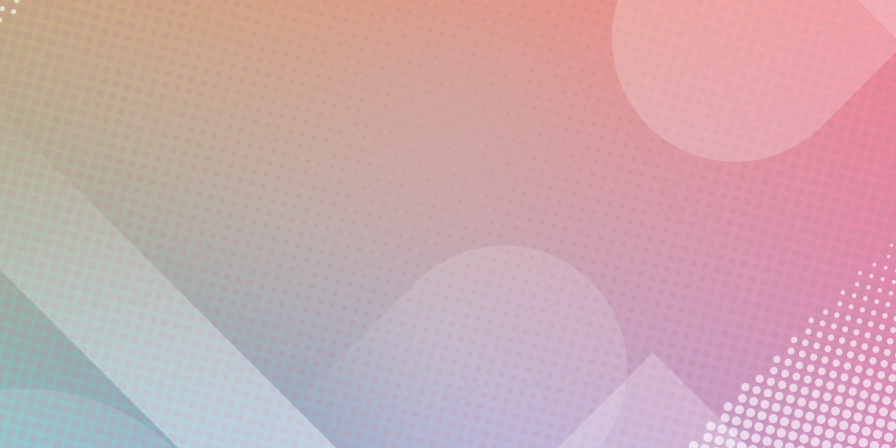
A WebGL 1 fragment shader for this background:

```glsl
precision highp float;
// Pastel abstract backdrop: a soft nine-colour gradient under a halftone screen,
// translucent diagonal panels and capsules, and white dots in the corners.
// Positions are in canvas heights, so x runs from 0 to 2 and y from 0 to 1.

uniform vec2 u_resolution;

#define SCREEN_PITCH 0.0270
#define SCREEN_ANGLE -0.26
#define SCREEN_ALPHA 0.24
#define SPRAY_PITCH 0.026
#define SPRAY_ALPHA 0.62
#define CAPSULE_RADIUS 0.275
#define DIAGONAL 0.70711

// Antialiased coverage of a signed distance
float cover(float d) {
  return clamp(0.5 - d * u_resolution.y, 0.0, 1.0);
}

// Quadratic weights through three evenly spaced stops
vec3 stopWeights(float t) {
  return vec3(2.0 * (t - 0.5) * (t - 1.0), 4.0 * t * (1.0 - t), 2.0 * t * (t - 0.5));
}

vec3 row(vec3 left, vec3 middle, vec3 right, vec3 w) {
  return left * w.x + middle * w.y + right * w.z;
}

vec3 backdrop(vec2 uv) {
  vec3 wx = stopWeights(uv.x);
  vec3 wy = stopWeights(uv.y);
  vec3 low = row(vec3(0.52, 0.75, 0.79), vec3(0.68, 0.69, 0.83), vec3(0.85, 0.57, 0.77), wx);
  vec3 mid = row(vec3(0.66, 0.71, 0.63), vec3(0.78, 0.66, 0.68), vec3(0.90, 0.54, 0.66), wx);
  vec3 top = row(vec3(0.77, 0.67, 0.52), vec3(0.87, 0.61, 0.54), vec3(0.95, 0.53, 0.57), wx);
  return row(low, mid, top, wy);
}

// Centre of the rotated grid cell that holds p
vec2 cellCentre(vec2 p, float pitch, float angle) {
  float c = cos(angle);
  float s = sin(angle);
  vec2 q = vec2(c * p.x + s * p.y, c * p.y - s * p.x) / pitch;
  q = (floor(q) + 0.5) * pitch;
  return vec2(c * q.x - s * q.y, s * q.x + c * q.y);
}

// Capsule with one round end, endless along dir
float capsule(vec2 p, vec2 end, vec2 dir) {
  vec2 q = p - end;
  return length(q - dir * max(dot(q, dir), 0.0)) - CAPSULE_RADIUS;
}

void main() {
  vec2 uv = gl_FragCoord.xy / u_resolution;
  vec2 p = gl_FragCoord.xy / u_resolution.y;
  vec3 white = vec3(1.0);
  vec3 rose = vec3(0.74, 0.53, 0.58);
  vec3 color = backdrop(uv);

  // Faint glow where the screen vanishes
  vec2 focus = vec2(1.0, 0.70);
  color = mix(color, vec3(0.80, 0.66, 0.66), 0.35 * smoothstep(0.4, 0.0, length(p - focus)));

  // Shade beside and below the left band
  float slope = 1.0 - p.y - p.x;
  float fadeDown = smoothstep(0.85, 0.0, p.y);
  float beside = smoothstep(-0.25, 0.25, slope) * (1.0 - step(0.25, slope));
  float below = step(0.602, slope) * smoothstep(0.95, 0.602, slope);
  color *= 1.0 - 0.05 * fadeDown * (beside + below);

  // Halftone screen, dots growing away from the focus
  vec2 cell = cellCentre(p, SCREEN_PITCH, SCREEN_ANGLE);
  float dotRadius = SCREEN_PITCH * mix(0.10, 0.41, min(length(cell - focus) / 1.0, 1.0));
  color = mix(color, rose, SCREEN_ALPHA * cover(length(p - cell) - dotRadius));

  // Capsules entering from the upper right and the lower left
  vec2 up = vec2(DIAGONAL);
  color = mix(color, white, 0.20 * cover(capsule(p, vec2(1.641, 0.914), up)));
  float lowCapsule = cover(capsule(p, vec2(1.125, 0.177), -up));
  color = mix(color, white, 0.14 * lowCapsule * smoothstep(0.55, 1.0, p.x));

  // Left diagonal band, brighter towards the bottom
  float band = (abs(slope - 0.426) - 0.176) * DIAGONAL;
  color = mix(color, white, 0.32 * fadeDown * cover(band));

  // Disc at lower left, wedge at bottom, fold at upper right
  color = mix(color, white, 0.12 * cover(length(p - vec2(0.052, -0.354)) - 0.487));
  float wedge = (abs(p.x - 1.458) + p.y - 0.2135) * DIAGONAL;
  color = mix(color, white, 0.23 * cover(wedge));
  color = mix(color, white, 0.14 * cover((2.915 - p.x - p.y) * DIAGONAL));

  // White dots: lower right triangle and a small upper left cluster
  vec2 spray = cellCentre(p, SPRAY_PITCH, SCREEN_ANGLE);
  float triangle = step(1.525, spray.x - spray.y);
  float cluster = step(length(spray - vec2(0.0, 1.0)), 0.045);
  float growth = triangle * mix(0.12, 0.40, smoothstep(0.52, 0.0, spray.y)) + cluster * 0.22;
  float sprayDot = cover(length(p - spray) - SPRAY_PITCH * growth);
  color = mix(color, white, SPRAY_ALPHA * sprayDot * max(triangle, cluster));

  gl_FragColor = vec4(color, 1.0);
}
```
